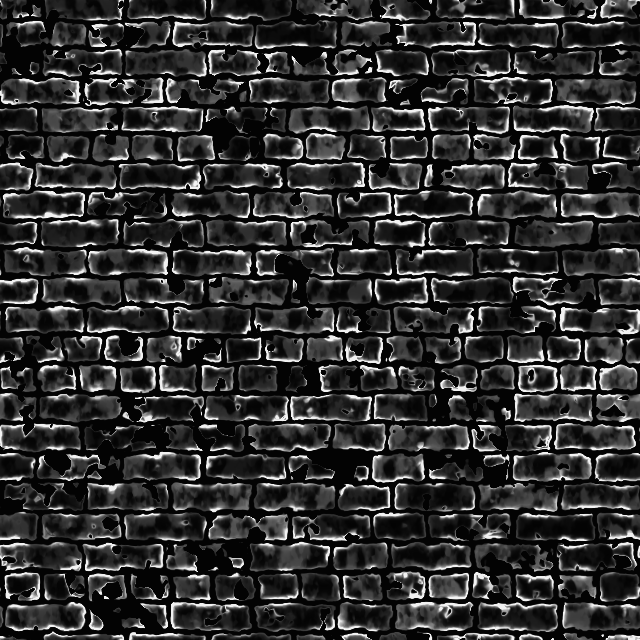
Give the GLSL for this texture map, as a WebGL 1 fragment shader.

```glsl
precision highp float;

uniform vec2 u_resolution;

const float ROWS = 22.0;
const float PI = 3.14159265;

vec3 hash3(vec2 p) {
  vec3 s = vec3(dot(p, vec2(127.1, 311.7)),
                dot(p, vec2(269.5, 183.3)),
                dot(p, vec2(419.2, 371.9)));
  return fract(sin(s) * 43758.54);
}

// Smooth cellular noise, tiling after the given period
float cellNoise(vec2 p, vec2 period) {
  vec2 base = floor(p);
  float total = 0.0;
  float weight = 0.0;
  for (int j = -1; j <= 1; j++) {
    for (int i = -1; i <= 1; i++) {
      vec2 cell = base + vec2(float(i), float(j));
      vec3 h = hash3(mod(cell, period));
      vec2 r = cell + h.xy - p;
      float w = exp(-5.0 * dot(r, r));
      total += w * h.z;
      weight += w;
    }
  }
  return total / weight;
}

float wallNoise(vec2 p, vec2 scale, float shift) {
  return cellNoise(p * scale + shift, ROWS * scale);
}

float roundBox(vec2 p, vec2 halfSize, float radius) {
  vec2 q = abs(p) - halfSize + radius;
  return length(max(q, 0.0)) + min(max(q.x, q.y), 0.0) - radius;
}

// Brick under x in a course: left joint distance, length, index
vec3 brickSpan(float x, float row) {
  float fromMiddle = abs(row - 12.5);
  float paired = 1.0 - step(1.0, fromMiddle);
  float header = max(paired, 1.0 - step(0.1, abs(fromMiddle - 7.5)));
  float even = 1.0 - mod(row, 2.0);

  float count = mix(8.0, 15.0 + paired, header);
  float cut = mix(0.92, 0.0, header);
  float pitch = (ROWS + cut) / count;
  float stagger = even * mix(1.32, 0.7 * paired, header);
  stagger += (hash3(vec2(row, 71.0)).x - 0.5) * 0.3;

  // One shortened brick follows the first four in a stretcher course
  float t = mod(x - stagger, ROWS);
  float shortEnd = 5.0 * pitch - cut;
  float past = step(shortEnd, t);
  float index = floor((t + past * cut) / pitch);
  float left = index * pitch - past * cut;
  float size = pitch - cut * (1.0 - step(0.5, abs(index - 4.0)));
  return vec3(t - left, size, index);
}

// Signed distance to a brick with uneven joint widths
float brickShape(vec2 local, float size, vec3 h) {
  vec2 inset = 0.06 + 0.06 * h.xy;
  float x = local.x - 0.5 * (size + inset.x - inset.y);
  vec2 halfSize = vec2(0.5 * (size - inset.x - inset.y), 0.39 + 0.03 * h.z);
  return roundBox(vec2(x, local.y - 0.5), halfSize, 0.1);
}

// Bright rim just inside an outline, fading toward the core
float rim(float d, float soft, float falloff) {
  return smoothstep(soft, -soft, d) * exp(min(d, 0.0) * falloff);
}

void main() {
  vec2 uv = gl_FragCoord.xy / u_resolution;
  float pixel = ROWS / min(u_resolution.x, u_resolution.y);

  // Courses count downward and are slightly taller near the bottom
  float down = 1.0 - uv.y;
  vec2 p = vec2(uv.x * ROWS, down * ROWS + 0.27 + 0.23 * sin(PI * down));

  // Wandering, ragged joints
  vec2 wander = vec2(wallNoise(p, vec2(2.0), 3.0), wallNoise(p, vec2(2.0), 9.0));
  float ragged = wallNoise(p, vec2(7.0), 5.0) - 0.5;
  vec2 q = p + (wander - 0.5) * 0.16 + ragged * 0.07;

  float row = mod(floor(q.y), ROWS);
  vec3 span = brickSpan(q.x, row);
  vec3 shape = hash3(vec2(span.z + 13.0, row + 5.0));
  vec3 look = hash3(vec2(span.z + 37.0, row + 41.0));
  float outline = brickShape(vec2(span.x, fract(q.y)), span.y, shape);

  // Chips and pits, deeper on damaged bricks
  float pits = mix(wallNoise(p, vec2(2.0), 1.0), wallNoise(p, vec2(5.0), 7.0), 0.3);
  float damage = mix(0.12, 0.48, look.y * look.y);
  float d = max(outline, (damage - pits) * 1.2);

  // Mottled face, dark on worn bricks
  float soft = max(0.035, pixel * 0.8);
  float face = smoothstep(soft, -3.0 * soft, d);
  float mottle = wallNoise(p, vec2(3.0, 2.0), 2.0) * 0.7
               + wallNoise(p, vec2(9.0, 6.0), 4.0) * 0.3;
  float shade = mix(0.03, 0.32, look.x) * smoothstep(0.28, 0.75, mottle);

  // Highlights break up along the rim and weaken around inner pits
  float patchy = smoothstep(0.25, 0.85, wallNoise(p, vec2(2.0), 6.0));
  float gain = mix(0.35, 2.3, patchy) * mix(0.75, 1.25, look.z);
  gain *= mix(0.5, 1.0, smoothstep(-0.22, -0.08, outline));

  float light = 0.012 + face * shade;
  light += rim(d, soft, 21.0) * gain;
  light += rim(outline, soft, 6.0) * face * 0.1 * look.x;
  gl_FragColor = vec4(vec3(min(light, 0.95)), 1.0);
}
```
